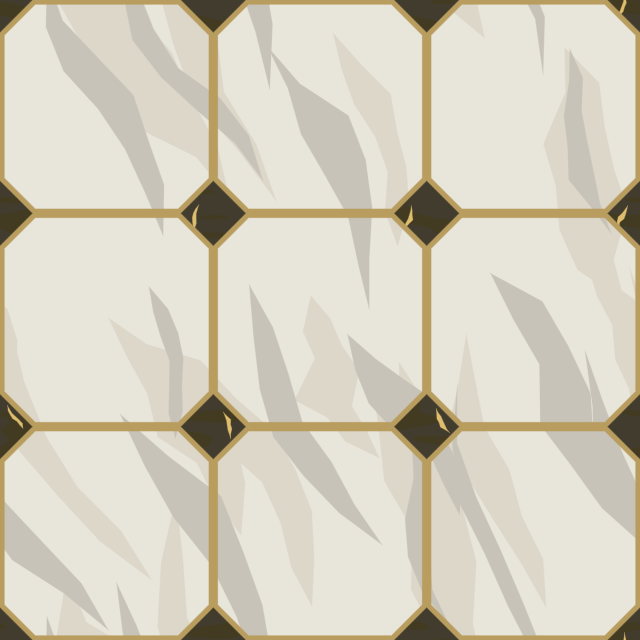
Give the GLSL for this pattern, as a three.js fragment shader.

```glsl
#define CELLS 3.0
#define GROUT 0.0215
#define DIAMOND 0.152
#define DIAMOND_RIM 0.187
#define SHARDS 12
#define KNOTS 6.0
#define SOFT 0.004
#define CREAM vec3(0.91, 0.90, 0.855)
#define BEIGE vec3(0.867, 0.843, 0.79)
#define GREY vec3(0.78, 0.765, 0.72)
#define GOLD vec3(0.725, 0.615, 0.37)
#define DARK vec3(0.26, 0.235, 0.18)

varying vec2 vUv;

vec2 hash2(vec2 p) {
  vec3 q = fract(p.xyx * vec3(0.1031, 0.1030, 0.0973));
  q += dot(q, q.yzx + 33.33);
  return fract((q.xx + q.yz) * q.zy);
}

float cornerSlope(vec2 cell, vec2 offset, vec2 period) {
  vec2 gradient = hash2(mod(cell + offset, period) + 7.0) * 2.0 - 1.0;
  return dot(gradient, -offset);
}

// Gradient noise that wraps after a whole period
float gradientNoise(vec2 p, vec2 period) {
  vec2 cell = floor(p), f = fract(p);
  vec2 u = f * f * f * (f * (f * 6.0 - 15.0) + 10.0);
  vec4 g;
  for (int i = 0; i < 4; i++) {
    vec2 corner = vec2(mod(float(i), 2.0), floor(float(i) / 2.0));
    vec2 weight = mix(1.0 - u, u, corner);
    vec2 gradient = hash2(mod(cell + corner, period) + 7.0) * 2.0 - 1.0;
    g[i] = weight.x * weight.y * dot(gradient, f - corner);
  }
  return g.x + g.y + g.z + g.w;
}

vec2 wrapOffset(vec2 d) {
  return d - CELLS * floor(d / CELLS + 0.5);
}

float inside(float d) {
  return smoothstep(-SOFT, SOFT, d);
}

// Left and right edge of a shard at one knot of its outline
vec2 edgeKnot(float k, float size, float width, float seed) {
  float spread = max(0.0, sin(3.14159 * k / KNOTS));
  float sway = 0.06 * size * sin(k * 0.9 + seed * 2.4);
  vec2 h = mix(vec2(0.3), vec2(1.0), hash2(vec2(k + 3.0, seed)));
  return sway + spread * width * vec2(-h.x, h.y);
}

// Pointed sliver with straight facets, leaning down to the right
float shard(vec2 d, float size, float width, float seed) {
  float lean = mix(0.2, 0.65, hash2(vec2(seed, 41.0)).x);
  vec2 axis = normalize(vec2(lean, -1.0));
  float along = dot(d, axis);
  float across = dot(d, vec2(-axis.y, axis.x));
  float s = (along / size + 0.5) * KNOTS;
  vec2 edge = mix(edgeKnot(floor(s), size, width, seed),
                  edgeKnot(floor(s) + 1.0, size, width, seed), fract(s));
  float d1 = min(across - edge.x, edge.y - across);
  return inside(min(d1, 0.5 * size - abs(along)));
}

// Marble: grey shards, each with a broad beige companion below it
vec3 marble(vec2 p) {
  float beige = 0.0, grey = 0.0;
  for (int i = 0; i < SHARDS; i++) {
    float id = float(i);
    float row = floor(id / 4.0);
    vec2 place = hash2(vec2(id, 5.0)), form = hash2(vec2(id, 17.0));
    vec2 slot = vec2(mod(id, 4.0) + 0.5 * row, row);
    vec2 center = (slot + 0.7 * place) * CELLS / vec2(4.0, 3.0);
    vec2 shift = vec2(0.14, 0.0) + (form.yx - 0.5) * vec2(0.3, 0.8);
    grey = max(grey, shard(wrapOffset(p - center),
      mix(0.55, 1.65, form.x), mix(0.06, 0.18, form.y), id + 1.0));
    beige = max(beige, shard(wrapOffset(p - center - shift),
      mix(0.8, 1.7, place.y), mix(0.12, 0.27, place.x), id + 61.0));
  }
  return mix(mix(CREAM, BEIGE, beige), GREY, grey);
}

// Dark inset stone: faint brown streaks, a bright fleck in some
vec3 inset(vec2 p, vec2 local) {
  vec2 id = mod(floor(p + 0.5), CELLS);
  vec2 h = hash2(id + 23.0);
  float streak = gradientNoise(p * vec2(3.0, 12.0), CELLS * vec2(3.0, 12.0));
  vec3 color = mix(DARK, vec3(0.26, 0.23, 0.135), smoothstep(0.04, 0.07, streak));
  vec2 spot = vec2(h.x < 0.5 ? -0.085 : 0.07, 0.1 * (h.x - 0.5));
  vec2 d = (local - spot) * vec2(h.x < 0.5 ? -1.0 : 1.0, 1.0);
  float fleck = shard(d, 0.13, 0.016, 90.0 + id.x + 3.0 * id.y);
  return mix(color, vec3(0.87, 0.74, 0.43), fleck * step(0.5, h.y));
}

void main() {
  vec2 p = vUv * CELLS;
  vec2 local = fract(p + 0.5) - 0.5;
  vec2 a = abs(local);
  float diagonal = (a.x + a.y) * 0.7071;
  float bars = inside(GROUT - min(a.x, a.y));
  float rim = inside(DIAMOND_RIM * 0.7071 - diagonal);
  float stone = inside(DIAMOND * 0.7071 - diagonal);
  vec3 color = mix(marble(p), GOLD, max(bars, rim));
  gl_FragColor = vec4(mix(color, inset(p, local), stone), 1.0);
}
```
